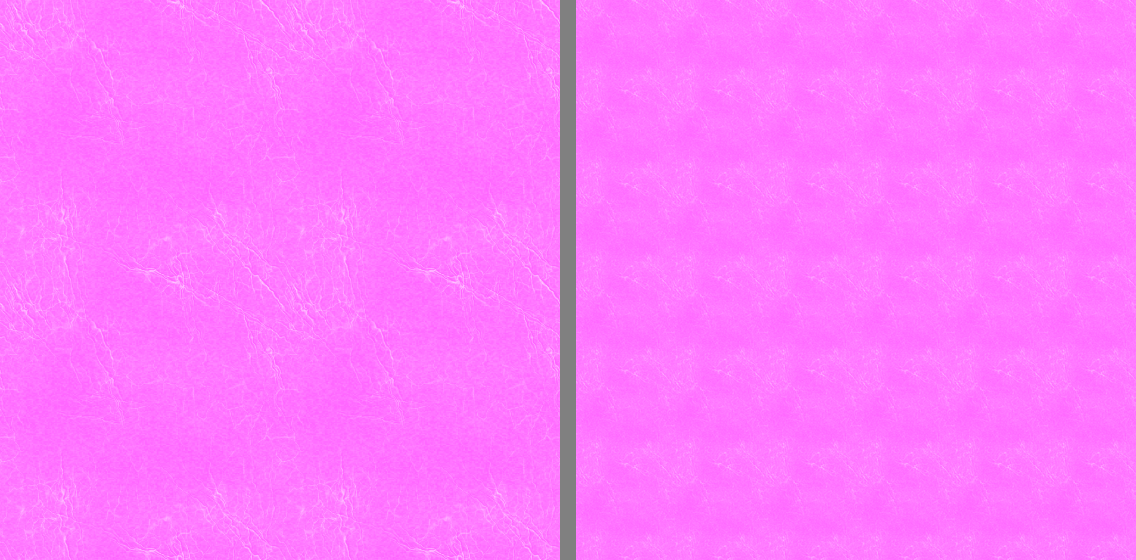
Left: one tile. Right: repeated 3 by 3.
Give the GLSL for this texture, as a three.js fragment shader.

```glsl
// Creased pink leather: a worn hide tile repeated two by two, with fine grain.
varying vec2 vUv;

const float REPEATS = 2.0;
const int STRANDS = 10;
const vec3 DEEP_PINK = vec3(1.0, 0.40, 1.0);
const vec3 PALE_PINK = vec3(1.0, 0.76, 1.0);

float hash(vec2 p) {
  vec3 q = fract(p.xyx * 0.1031);
  q += dot(q, q.yzx + 33.33);
  return fract((q.x + q.y) * q.z);
}

vec2 hash2(vec2 p) {
  return vec2(hash(p), hash(p + 71.7));
}

// Value noise that wraps over the unit tile
float noise(vec2 uv, vec2 cells, float seed) {
  vec2 p = uv * cells;
  vec2 i = floor(p);
  vec2 f = p - i;
  f = f * f * (3.0 - 2.0 * f);
  vec2 a = mod(i, cells) + seed;
  vec2 b = mod(i + 1.0, cells) + seed;
  return mix(mix(hash(a), hash(vec2(b.x, a.y)), f.x),
             mix(hash(vec2(a.x, b.y)), hash(b), f.x), f.y);
}

float fbm(vec2 uv, vec2 cells, float seed) {
  float sum = 0.0;
  float gain = 0.5;
  for (int i = 0; i < 4; i++) {
    sum += gain * noise(uv, cells, seed + float(i) * 17.0);
    cells *= 2.0;
    gain *= 0.5;
  }
  return sum / 0.9375;
}

// Thin borders between wrapped random cells
float wrinkles(vec2 uv, vec2 cells, float width, float seed) {
  vec2 p = uv * cells;
  vec2 i = floor(p);
  float nearest = 9.0;
  float second = 9.0;
  for (int y = -1; y <= 1; y++) {
    for (int x = -1; x <= 1; x++) {
      vec2 cell = i + vec2(float(x), float(y));
      float d = length(cell + hash2(mod(cell, cells) + seed) - p);
      second = min(second, max(nearest, d));
      nearest = min(nearest, d);
    }
  }
  return 1.0 - smoothstep(0.0, width, second - nearest);
}

// Tapered fold: a bright ridge with a faint shadow on one side
float crease(vec2 uv, vec2 center, vec2 span, float width) {
  vec2 d = fract(uv - center + 0.5) - 0.5;
  float along = clamp(dot(d, span) / dot(span, span), -0.5, 0.5);
  vec2 away = d - span * along;
  float side = dot(away, vec2(span.y, -span.x)) / length(span);
  float ridge = exp(-dot(away, away) / (width * width));
  float offset = side / width + 1.8;
  float shadow = exp(-offset * offset);
  return (ridge - 0.45 * shadow) * (1.0 - smoothstep(0.25, 0.5, abs(along)));
}

// Loose bundle of folds following one path
float bundle(vec2 uv, vec2 start, vec2 end, float spread, float seed) {
  vec2 path = end - start;
  float sum = 0.0;
  for (int i = 0; i < STRANDS; i++) {
    vec2 id = vec2(float(i) * 3.7, seed);
    vec2 jitter = hash2(id) - 0.5;
    vec2 center = mix(start, end, hash(id + 5.3)) + jitter * spread;
    float turn = (hash(id + 9.1) - 0.5) * 0.35;
    vec2 span = (path + turn * vec2(-path.y, path.x)) * mix(0.3, 0.8, hash(id + 13.9));
    sum += crease(uv, center, span, 0.0023) * mix(0.35, 1.0, hash(id + 21.3));
  }
  return sum;
}

void main() {
  vec2 uv = fract(vUv * REPEATS);

  // Ragged warp for every fold
  vec2 bend = vec2(fbm(uv, vec2(10.0), 3.0), fbm(uv, vec2(10.0), 41.0)) - 0.5;
  vec2 jag = vec2(noise(uv, vec2(64.0), 8.0), noise(uv, vec2(64.0), 57.0)) - 0.5;
  vec2 hide = uv + bend * 0.05 + jag * 0.01;

  // Long diagonal and upright folds
  float folds = bundle(hide, vec2(0.65, 0.31), vec2(1.12, -0.17), 0.09, 1.0);
  folds += bundle(hide, vec2(0.26, 0.14), vec2(0.99, -0.17), 0.04, 2.0);
  folds += bundle(hide, vec2(0.63, 1.02), vec2(0.70, 0.72), 0.08, 3.0);
  folds += bundle(hide, vec2(0.22, 0.32), vec2(0.28, -0.08), 0.14, 4.0);
  folds += bundle(hide, vec2(0.20, 0.02), vec2(0.37, -0.42), 0.14, 5.0);
  folds += bundle(hide, vec2(-0.03, 0.05), vec2(0.15, -0.20), 0.12, 6.0);
  folds += bundle(hide, vec2(0.80, 0.40), vec2(0.83, -0.09), 0.34, 7.0);
  folds += bundle(hide, vec2(0.93, -0.20), vec2(1.06, -0.53), 0.12, 8.0);
  folds += 0.6 * bundle(hide, vec2(0.10, 0.59), vec2(0.42, 0.55), 0.12, 9.0);

  // Patchy small wrinkles, calmer through the middle
  float activity = 0.7 + 0.3 * cos(6.28319 * (uv.y - 0.03));
  float wear = smoothstep(0.32, 0.68, fbm(uv, vec2(5.0), 23.0));
  float upright = smoothstep(0.4, 0.65, fbm(uv, vec2(7.0, 4.0), 83.0));
  float broken = smoothstep(0.25, 0.65, fbm(uv, vec2(22.0), 37.0));
  float fine = wrinkles(hide, vec2(14.0, 11.0), 0.08, 31.0) * wear;
  fine += 0.8 * wrinkles(hide, vec2(30.0, 20.0), 0.15, 67.0) * wear * activity;
  fine += wrinkles(hide, vec2(24.0, 7.0), 0.11, 97.0) * upright * activity;

  // Soft mottling and skin grain
  float mottle = fbm(uv, vec2(4.0, 6.0), 11.0) - 0.5;
  float grain = noise(uv, vec2(190.0, 230.0), 5.0) + 0.7 * noise(uv, vec2(90.0, 140.0), 19.0) - 0.85;
  float relief = min(folds * (0.35 + 0.4 * wear + 0.4 * broken), 1.4);
  float shade = 0.125 + 0.05 * activity + 0.2 * mottle + 0.22 * grain
    + 0.4 * relief + 0.27 * fine * (0.2 + 0.9 * broken);
  gl_FragColor = vec4(mix(DEEP_PINK, PALE_PINK, clamp(shade, 0.0, 1.0)), 1.0);
}
```
